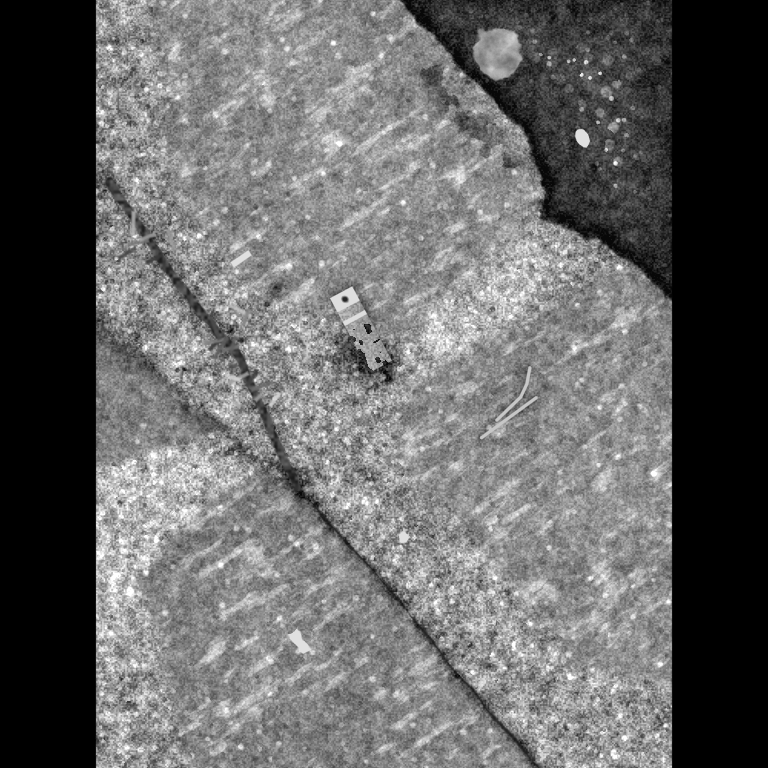
Give the GLSL for this texture, as a WebGL 2 fragment shader.

```glsl
#version 300 es
precision highp float;
// Cracked stone paving with mortar, dark gravel, a crushed carton and twigs.
uniform vec2 u_resolution;
out vec4 fragColor;

float hash(vec2 p) {
  vec3 q = fract(p.xyx * vec3(.1031, .103, .0973));
  q += dot(q, q.yzx + 33.33);
  return fract((q.x + q.y) * q.z);
}
float noise(vec2 p) {
  vec2 i = floor(p), f = fract(p), e = vec2(1, 0);
  f *= f * (3. - 2. * f);
  return mix(mix(hash(i), hash(i + e), f.x), mix(hash(i + e.yx), hash(i + 1.), f.x), f.y);
}
float fbm(vec2 p) {
  float sum = 0., gain = .5;
  for (int i = 0; i < 5; i++, gain *= .5) {
    sum += gain * noise(p);
    p = mat2(1.6, 1.2, -1.2, 1.6) * p + 7.3;
  }
  return sum;
}
// Scattered stones: distance to the nearest centre, random shade
vec2 stones(vec2 p) {
  vec2 best = vec2(9, 0);
  for (int k = 0; k < 9; k++) {
    vec2 c = floor(p) + vec2(k % 3 - 1, k / 3 - 1);
    float d = length(p - c - vec2(hash(c), hash(c + 51.7))) * (1. + .4 * hash(c + 9.));
    if (d < best.x) best = vec2(d, hash(c + 23.1));
  }
  return best;
}
float segment(vec2 p, vec4 ends) {
  vec2 d = ends.zw - ends.xy, q = p - ends.xy;
  return length(q - d * clamp(dot(q, d) / dot(d, d), 0., 1.));
}
float chain(vec2 p, float v[8]) {
  float d = 9.;
  for (int i = 0; i < 6; i += 2) d = min(d, segment(p, vec4(v[i], v[i + 1], v[i + 2], v[i + 3])));
  return d;
}
float polygon(vec2 p, float v[14]) {
  float d = 9., side = 1.;
  for (int i = 0; i < 14; i += 2) {
    int j = (i + 2) % 14;
    vec4 e = vec4(v[i], v[i + 1], v[j], v[j + 1]);
    d = min(d, segment(p, e));
    if ((e.y > p.y) != (e.w > p.y) && p.x < mix(e.x, e.z, (p.y - e.y) / (e.w - e.y))) side = -side;
  }
  return side * d;
}
float box(vec2 p, float w, float h) {
  vec2 d = abs(p) - vec2(w, h);
  return length(max(d, 0.)) + min(max(d.x, d.y), 0.);
}
vec2 turn(vec2 p, float a) { return mat2(cos(a), -sin(a), sin(a), cos(a)) * p; }
float cover(float d, float soft) { return 1. - smoothstep(-soft, soft, d); }
float spot(vec2 p, float x, float y, float r) {
  p = (p - vec2(x, y)) / r;
  return exp(-dot(p, p));
}

void main() {
  vec2 p = gl_FragCoord.xy / u_resolution;
  float aa = .8 / u_resolution.y;
  vec2 warp = vec2(fbm(p * 32.), fbm(p * 32. + 40.)) - .48;
  vec2 w = p + warp * .022, s = p + warp * .009;

  // Slab outlines
  float upper = polygon(w, float[14](.195, 1.02, .514, 1.02, .712, .76, .68, .705, .521, .56, .34, .61, .221, .753));
  float right = polygon(w, float[14](.535, .505, .82, .661, .9, .59, .9, .1, .742, .134, .664, .245, .51, .41));
  float lower = polygon(w, float[14](.182, .25, .247, .33, .338, .388, .39, .362, .625, .09, .72, -.02, .25, -.02));
  float left = polygon(w, float[14](.1, .6, .182, .538, .241, .479, .3, .44, .235, .42, .18, .405, .1, .385));
  float gravel = polygon(w, float[14](.5, 1.02, .677, .831, .712, .757, .7, .715, .815, .665, .89, .59, .9, 1.02));

  // Mortar and slab grain
  float shade = cover(left, .01);
  float slab = max(max(cover(upper, .025), cover(right, .018)), max(cover(lower, .008), shade));
  float pale = spot(p, .66, .645, .09) + spot(p, .58, .58, .06) + spot(p, .23, .385, .1) + spot(p, .14, .27, .1);
  float tone = mix(.59 + .13 * min(pale, 1.), .54, slab) - .05 * shade - .03 * cover(lower, .03);
  float grain = noise(p * 500.) - .5, mottle = fbm(p * 75.) - .48;
  vec2 pebble = stones(p * 105.), rock = stones(p * 48.);
  tone += (1. - .45 * slab) * (.38 * grain + .55 * mottle + .42 * (pebble.y - .45) * cover(pebble.x - .4, .15));
  tone += .26 * step(.88, rock.y) * cover(rock.x - .2, .1) + .12 * (fbm(p * 9.) - .48);
  tone += slab * .22 * smoothstep(.52, .75, fbm(turn(p, .6) * vec2(28, 85))) * (1. - shade);

  // Damp stains
  float damp = cover(segment(p, vec4(.565, .905, .66, .775)) - .022, .02);
  tone -= .24 * damp * smoothstep(.5, .55, fbm(p * 30. + 3.));

  // Gravel with a bare strip along its edge
  float field = smoothstep(.05, .12, -gravel);
  float ground = .22 + .22 * grain + .3 * mottle;
  ground += field * (.06 + .5 * (rock.y * rock.y - .12) * cover(rock.x - .38, .1));
  ground += .45 * step(.87, pebble.y) * cover(pebble.x - .35, .12) * (.25 + field);
  tone = mix(tone, ground, cover(gravel, .003)) - .2 * exp(-abs(gravel + .008) * 90.);

  // Cracks and stick
  float crack = chain(s, float[8](.387, .366, .521, .215, .625, .089, .72, -.02));
  float joint = chain(w, float[8](.11, .6, .182, .538, .241, .479, .387, .366));
  float stick = chain(s, float[8](.143, .763, .215, .655, .312, .531, .387, .366));
  tone -= .38 * exp(-crack * 170.) + .24 * exp(-joint * 85.) + .2 * exp(-stick * 70.);
  tone = mix(tone, .12, .8 * cover(crack - .003 * noise(p * 40.), .002));
  tone = mix(tone, .1 + .3 * noise(p * 220.), cover(stick - .0055, .002));

  // Dry litter on the stick
  for (int i = 0; i < 24; i++) {
    vec2 k = vec2(i, 3), r = vec2(hash(k), hash(k + 5.)) - .5;
    vec2 home = i % 3 == 0 ? vec2(.195, .685) : i % 3 == 1 ? vec2(.295, .575) : vec2(.332, .502);
    float blade = box(turn(p - home - r * .06, 6.3 * hash(k + 11.)), .004 + .013 * hash(k + 17.), .0025);
    tone = mix(tone, .15 + .7 * hash(k + 29.), .85 * cover(blade, .001 + aa));
  }

  // Leaf, scraps and twigs
  float leaf = length(p - vec2(.645, .928)) - .033 + warp.x * .03;
  tone = mix(tone, .6 + .6 * mottle, cover(leaf, .002));
  float scrap = min(box(turn(p - vec2(.314, .663), .6), .014, .004), box(turn(w - vec2(.389, .164), -.75), .017, .006));
  scrap = min(scrap, min(length(w - vec2(.755, .818)) - .01, length(w - vec2(.522, .3)) - .007));
  tone = mix(tone, .88, cover(scrap, aa));
  float twig = min(segment(p, vec4(.627, .43, .698, .482)), chain(p, float[8](.647, .453, .678, .483, .686, .5, .69, .521)));
  tone = mix(tone - .25 * exp(-twig * 220.), .78, cover(twig - .0022, aa));

  // Crushed carton and its shadow
  tone -= .33 * spot(w, .495, .52, .027) + .22 * spot(w, .45, .545, .025) + .3 * spot(w, .361, .623, .012);
  vec2 q = turn(p - vec2(.47, .571), -1.08);
  float carton = box(q, .055, .0165);
  float paint = .62 - 3. * q.y + .25 * grain;
  paint = mix(paint, .87, max(cover(q.x + .034, .001), cover(abs(q.x + .017) - .003, .001)));
  paint = mix(paint, .15, cover(length(q + vec2(.044, 0)) - .006 + warp.y * .01, .002));
  paint -= .45 * step(.72, noise(q * 130.)) * step(-.005, q.x);
  tone = mix(tone - .25 * exp(-max(carton, 0.) * 160.), paint, cover(carton, aa));

  // Black side margins
  tone = clamp(tone, .03, 1.) * cover(abs(p.x - .5) - .375, aa);
  fragColor = vec4(vec3(tone), 1);
}
```
